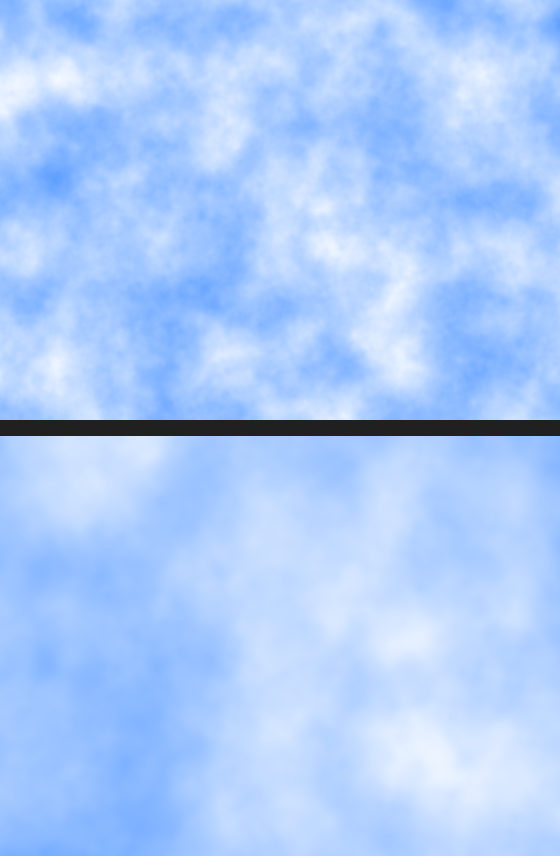
Top: the whole. Bottom: its middle third, enlarged.
A WebGL 2 fragment shader for this texture:

```glsl
#version 300 es
precision highp float;
// Draws a soft blue sky covered with hazy white clouds.

uniform vec2 u_resolution;
out vec4 fragColor;

const vec3 SKY_BLUE = vec3(0.30, 0.58, 1.0);
const vec3 CLOUD_WHITE = vec3(1.0);
const float CELLS_PER_HEIGHT = 7.4;
const int OCTAVES = 5;
const float GAIN = 0.52;
const float MEAN_COVER = 0.54;
const float CONTRAST = 1.12;

// Pseudo-random value in 0..1 for a lattice point.
float hash(vec2 p) {
    vec3 q = fract(p.xyx * 0.1031);
    q += dot(q, q.yzx + 33.33);
    return fract((q.x + q.y) * q.z);
}

// Smoothly interpolated lattice noise.
float valueNoise(vec2 p) {
    vec2 cell = floor(p);
    vec2 f = fract(p);
    vec2 w = f * f * (3.0 - 2.0 * f);
    float bottom = mix(hash(cell), hash(cell + vec2(1.0, 0.0)), w.x);
    float top = mix(hash(cell + vec2(0.0, 1.0)), hash(cell + vec2(1.0)), w.x);
    return mix(bottom, top, w.y);
}

// Sum of noise layers centred on zero; each is finer, weaker and turned.
float cloudLayers(vec2 p, int octaves, float gain) {
    const mat2 TURN = mat2(0.8, 0.6, -0.6, 0.8);
    float sum = 0.0;
    float amplitude = 0.5;
    for (int i = 0; i < octaves; i++) {
        sum += amplitude * (valueNoise(p) - 0.5);
        p = TURN * p * 2.0 + vec2(17.3, 41.7);
        amplitude *= gain;
    }
    return sum;
}

// Blend from open sky to dense cloud.
vec3 skyColor(float cover) {
    return mix(SKY_BLUE, CLOUD_WHITE, clamp(cover, 0.0, 1.0));
}

void main() {
    vec2 uv = gl_FragCoord.xy / u_resolution.y;
    float density = cloudLayers(uv * CELLS_PER_HEIGHT + vec2(5.0, 9.0), OCTAVES, GAIN);
    fragColor = vec4(skyColor(MEAN_COVER + CONTRAST * density), 1.0);
}
```
